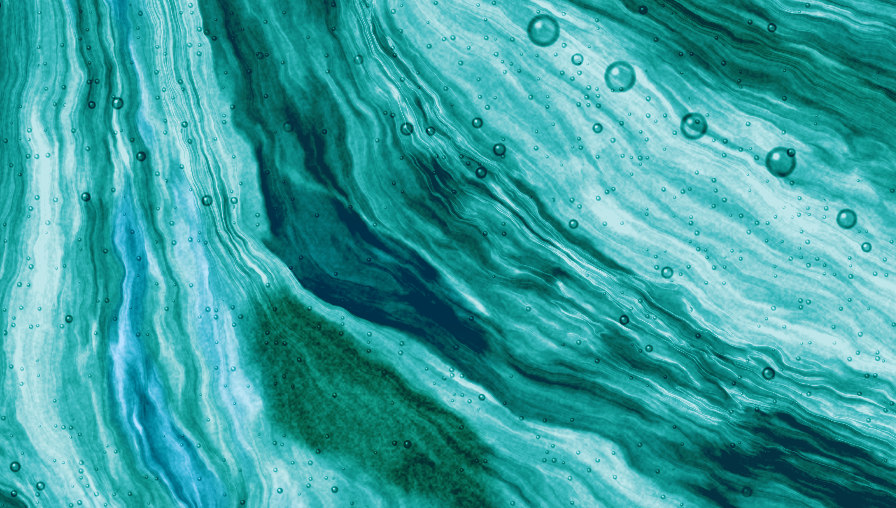
Give the GLSL for this texture, as a Shadertoy shader.

```glsl
// Marbled teal paint and pale foam flowing in curved bands, with small bubbles.

float hash(vec2 p) {
    vec3 q = fract(p.xyx * vec3(0.1031, 0.103, 0.0973));
    q += dot(q, q.yzx + 33.33);
    return fract((q.x + q.y) * q.z);
}

float noise(vec2 p) {
    vec2 i = floor(p), f = fract(p);
    f = f * f * (3.0 - 2.0 * f);
    return mix(mix(hash(i), hash(i + vec2(1, 0)), f.x),
               mix(hash(i + vec2(0, 1)), hash(i + vec2(1, 1)), f.x), f.y);
}

float fbm(vec2 p) {
    float sum = 0.0, amp = 0.5;
    for (int i = 0; i < 5; i++) {
        sum += amp * noise(p);
        p = p * 2.03 + 17.3;
        amp *= 0.5;
    }
    return sum / 0.97;
}

float ridge(float x, float center, float width) {
    float d = (x - center) / width;
    return exp(-d * d);
}

float span(float x, float a, float b) { return (x - a) / (b - a); }

// Left border of the dark band; t runs downward from the top.
float bandEdge(float t) {
    float d = t - 0.5;
    return 0.415 + 0.1 * t + 0.85 * (d + sqrt(d * d + 0.006));
}

// Stream coordinate: each whole number is one guiding streamline.
float stream(float x, float t) {
    float a = 0.07 + 0.03 * sin(6.0 * t) + 0.12 * t * t * t * t;
    float b = 0.28 + 0.25 * t;
    float c = bandEdge(t);
    float d = 0.76 + 0.35 * t + 1.1 * t * t;
    float e = 0.99 + 1.6 * t;
    float f = 1.45 + 2.6 * t;
    if (x < b) return span(x, a, b);
    if (x < c) return 1.0 + span(x, b, c);
    if (x < d) return 2.0 + span(x, c, d);
    if (x < e) return 3.0 + span(x, d, e);
    return 4.0 + span(x, e, f);
}

// Dark rim with a bright glint; negative darkens.
float bubble(vec2 p, float radius, float pixel) {
    float d = length(p);
    float rim = 1.0 - smoothstep(0.0, radius * 0.2 + pixel, abs(d - radius * 0.85));
    float body = 1.0 - smoothstep(radius - pixel, radius + pixel, d);
    float glint = 1.0 - smoothstep(0.0, radius * 0.3 + pixel, length(p - radius * vec2(-0.3, 0.35)));
    return 0.7 * glint - 0.38 * rim - 0.2 * body;
}

float scatteredBubbles(vec2 p, float scale, float density, float pixel) {
    vec2 g = p * scale, id = floor(g);
    vec2 center = 0.3 + 0.4 * vec2(hash(id + 3.1), hash(id + 8.7));
    float radius = mix(0.1, 0.27, hash(id + 5.5));
    return step(hash(id), density) * bubble(fract(g) - center, radius, pixel * scale);
}

vec3 palette(float tone) {
    vec3 stops[7] = vec3[7](
        vec3(0.01, 0.20, 0.26), vec3(0.02, 0.36, 0.33), vec3(0.03, 0.49, 0.48),
        vec3(0.07, 0.62, 0.60), vec3(0.24, 0.73, 0.75), vec3(0.57, 0.83, 0.85),
        vec3(0.78, 0.92, 0.93));
    vec3 color = stops[0];
    for (int i = 1; i < 7; i++)
        color = mix(color, stops[i], clamp(tone * 5.0 - float(i - 1), 0.0, 1.0));
    return color;
}

void mainImage(out vec4 fragColor, in vec2 fragCoord) {
    float pixel = 1.0 / iResolution.y;
    vec2 p = fragCoord * pixel;
    float t = 1.0 - p.y;

    // Flow coordinates: across and along the streamlines
    vec2 wobble = vec2(fbm(p * 5.0), fbm(p * 5.0 + 31.0)) - 0.5;
    float s = stream(p.x + 0.09 * wobble.x, t + 0.06 * wobble.y);
    vec2 flow = vec2(s, t + 0.7 * p.x);
    vec2 curl = vec2(fbm(flow * vec2(4, 3)), fbm(flow * vec2(4, 3) + 7.0)) - 0.5;
    s += 0.22 * curl.x;

    float broad = fbm(flow * vec2(5, 3) + curl * 2.5) - 0.5;
    float fine = fbm(flow * vec2(24, 5) + curl * 5.0) - 0.5;
    float thread = 1.0 - abs(2.0 * fbm(flow * vec2(17, 3.5) + curl * 4.0 + 50.0) - 1.0);

    // Foam streams
    float foam = max(ridge(s, 0.0, 0.2), 0.9 * ridge(s, 1.0, 0.24));
    foam = max(foam, ridge(s, 1.87, mix(0.3, 0.12, t)));
    float wideFoam = smoothstep(2.95, 3.2, s) * (1.0 - smoothstep(3.75, 4.25, s));
    foam = max(foam, wideFoam);
    float tone = mix(0.7, 1.0, foam);
    tone -= 0.18 * (1.0 - smoothstep(-0.5, -0.15, s));

    // Dark band, its streaked flank and the green streaks at upper right
    float band = smoothstep(1.99, 2.04, s);
    float darkEnd = 2.75 - 0.4 * t;
    float dark = band * (1.0 - smoothstep(darkEnd - 0.12, darkEnd + 0.18, s));
    float flank = smoothstep(darkEnd - 0.1, darkEnd + 0.1, s) * (1.0 - smoothstep(2.95, 3.2, s));
    tone = mix(tone, 0.55, flank);
    tone = mix(tone, 0.31, dark);
    tone -= 0.32 * ridge(s, 4.65, 0.28) + 0.08 * smoothstep(4.0, 4.4, s);

    // Navy pool bounded by a thin cyan line
    float poolEdge = 2.0 + 0.42 * ridge(t, 0.53, 0.2);
    float pool = band * (1.0 - smoothstep(poolEdge - 0.05, poolEdge, s)) * ridge(t, 0.54, 0.2);
    tone = mix(tone, 0.1, pool);
    tone += 0.4 * ridge(s, poolEdge + 0.01, 0.025) * ridge(t, 0.5, 0.22);

    // Speckled green patch below the band
    vec2 q = p - vec2(0.73, 0.2) + 0.12 * wobble;
    q = vec2(dot(q, vec2(0.75, -0.66)), dot(q, vec2(0.66, 0.75)));
    float patchMask = 1.0 - smoothstep(0.75, 1.15, length(q / vec2(0.32, 0.14)));
    patchMask *= 1.0 - smoothstep(1.72, 1.85, s);
    tone = mix(tone, 0.3, patchMask);

    // Streaks, threads and grain
    float busy = 1.0 - 0.5 * foam;
    tone += busy * (1.0 - 0.4 * patchMask) * (1.1 * broad + 1.15 * fine);
    tone += flank * (0.5 * pow(thread, 7.0) - 0.12);
    float grain = noise(p * 170.0) + noise(p * 290.0) - 1.0;
    tone += grain * mix(0.09, 0.2, patchMask);

    // Bubbles, mostly in the foam
    tone += 0.7 * scatteredBubbles(p, 60.0, 0.05 + 0.12 * foam, pixel);
    tone += scatteredBubbles(p + 0.37, 21.0, 0.06, pixel) * (1.0 - 0.6 * dark);
    for (int i = 0; i < 5; i++) {
        float k = float(i);
        vec2 center = vec2(1.06 + 0.155 * k, 0.93 - 0.087 * k) + 0.05 * (hash(vec2(k, 2.0)) - 0.5);
        tone += bubble(p - center, mix(0.018, 0.034, hash(vec2(k, 9.0))), pixel);
    }

    // Blue in the left streams and pool, green in the patch
    vec3 color = palette(clamp(tone, 0.0, 1.16));
    float blue = ridge(s, 0.55, 0.5) * smoothstep(-0.1, 0.15, curl.y) + 0.4 * pool;
    color += blue * vec3(-0.04, -0.02, 0.09);
    color -= (patchMask + 0.5 * ridge(s, 4.65, 0.3)) * vec3(0.0, 0.0, 0.06);
    fragColor = vec4(clamp(color, 0.0, 1.0), 1.0);
}
```
